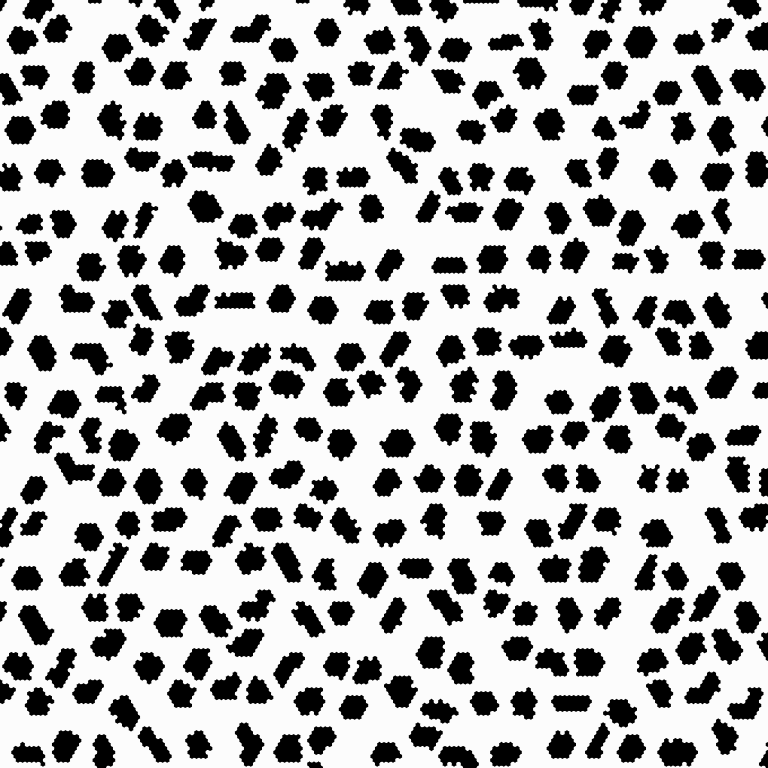
Reproduce this pattern procedurally as a WebGL 2 fragment shader.

```glsl
#version 300 es
precision highp float;

uniform vec2 u_resolution;
out vec4 fragColor;

#define GRAINS 170.0      // hexagonal grains across the canvas
#define SPOTS 17.4        // spots across the canvas
#define JITTER 0.54       // scatter of the spot centres
#define SPOT_RADIUS 0.285 // radius of a compact spot, in spot cells
#define THINNING 0.13     // radius lost by the longest spots
#define ARM_LENGTH 0.36   // longest arm of a spot
#define GAP 0.20          // clear space between spots
#define ROUGHNESS 0.045   // raggedness of the spot outlines
#define INK vec3(0.0)
#define PAPER vec3(0.99)

const float ROW = 0.8660254;
const float SIXTH_TURN = 1.0471976;

vec4 hash4(vec2 p) {
    vec4 q = fract(p.xyxy * vec4(0.1031, 0.1030, 0.0973, 0.1099));
    q += dot(q, q.wzxy + 33.33);
    return fract((q.xxyz + q.yzzw) * q.zywx);
}

// Hexagonal length with flat sides above and below
float hexLength(vec2 p) {
    p = abs(p);
    return max(p.y, ROW * p.x + 0.5 * p.y);
}

float armDistance(vec2 p, float angle, float len) {
    vec2 dir = vec2(cos(angle), sin(angle));
    return hexLength(p - dir * clamp(dot(p, dir), 0.0, len));
}

// Two arms joined straight or bent: compact, bar and elbow spots
float spotDistance(vec2 p, vec2 id) {
    vec4 h = hash4(id + 71.0);
    vec4 k = hash4(id + 193.0);
    float stretch = h.x * h.x;
    float angle = SIXTH_TURN * (floor(h.y * 6.0) + 0.4 * (k.x - 0.5));
    float bend = SIXTH_TURN * (h.z < 0.55 ? 3.0 : 2.0);
    float radius = SPOT_RADIUS - THINNING * stretch + 0.05 * (k.y - 0.5);
    float len = ARM_LENGTH * stretch + 0.05 * k.z;
    float arms = min(armDistance(p, angle, len),
                     armDistance(p, angle + bend, len * mix(0.6, 1.0, h.w)));
    return arms - radius;
}

// Cellular field: inside the nearest spot and clear of the second nearest
float spotField(vec2 p) {
    float nearest = 9.0, second = 9.0;
    for (int y = -1; y <= 1; y++) {
        float row = floor(p.y) + float(y);
        float shift = 0.5 * mod(row, 2.0);
        for (int x = -1; x <= 1; x++) {
            vec2 id = vec2(floor(p.x - shift) + float(x), row);
            vec2 centre = id + vec2(shift, 0.0) + 0.5
                        + JITTER * (hash4(id + 11.0).xy - 0.5);
            float d = spotDistance(p - centre, id);
            second = min(second, max(nearest, d));
            nearest = min(nearest, d);
        }
    }
    return max(nearest, GAP - (second - nearest));
}

// Share of a pixel covered by one upright hexagonal grain
float grainCoverage(vec2 p, float pixelsPerGrain) {
    p = abs(p);
    float d = max(p.x, 0.5 * p.x + ROW * p.y) - 0.5;
    return clamp(0.5 - d * pixelsPerGrain, 0.0, 1.0);
}

void main() {
    float side = min(u_resolution.x, u_resolution.y);
    vec2 p = gl_FragCoord.xy / side * GRAINS;
    vec2 base = floor(vec2(p.x - 0.5 * p.y / ROW, p.y / ROW));

    // Sum the four grains around the pixel, so shared edges stay solid
    float ink = 0.0;
    for (int n = 0; n < 4; n++) {
        vec2 id = base + vec2(n & 1, n >> 1);
        vec2 centre = vec2(id.x + 0.5 * id.y, id.y * ROW);
        float rough = ROUGHNESS * (hash4(id + 307.0).x - 0.5);
        float field = spotField(centre * SPOTS / GRAINS) + rough;
        ink += step(field, 0.0) * grainCoverage(p - centre, side / GRAINS);
    }
    fragColor = vec4(mix(PAPER, INK, min(ink, 1.0)), 1.0);
}
```
